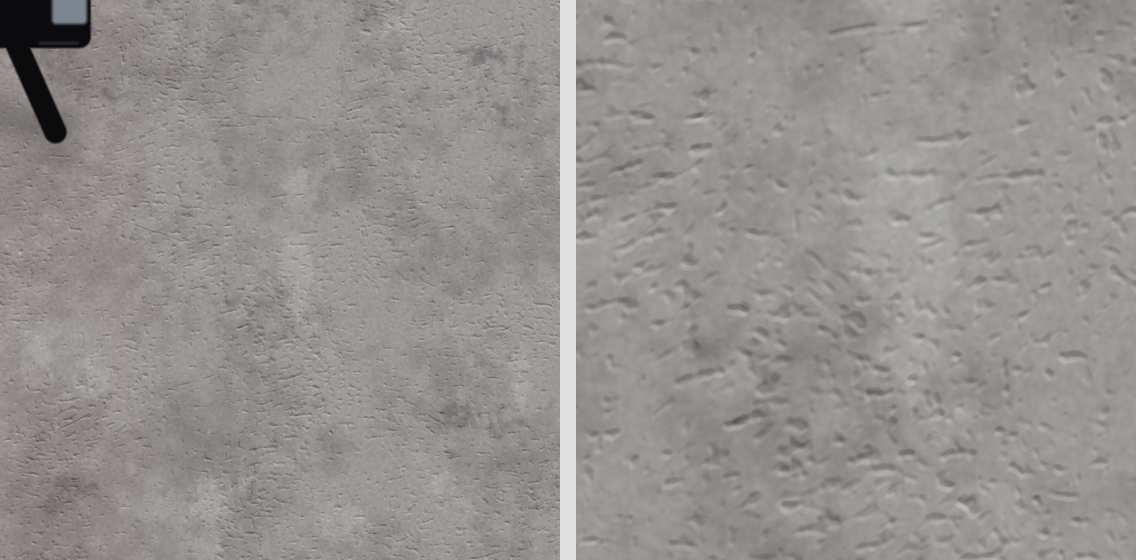
Left, the full canvas; right, a detail of the centre.
A Shadertoy shader for this texture:

```glsl
// Worn grey concrete floor with trowel marks, stains, pale patches and a dark chair leg.

const vec3 PALE_DUST = vec3(0.660, 0.660, 0.650);
const vec3 LIGHT_CEMENT = vec3(0.605, 0.592, 0.580);
const vec3 MID_CEMENT = vec3(0.550, 0.535, 0.523);
const vec3 DARK_CEMENT = vec3(0.480, 0.462, 0.455);
const vec3 STAIN = vec3(0.395, 0.372, 0.385);
const vec3 BLACK_PLASTIC = vec3(0.045, 0.045, 0.050);
const vec3 GLOSS = vec3(0.56, 0.61, 0.66);
const int SCRATCH_COUNT = 16;

vec2 hash2(vec2 p) {
    vec3 q = fract(p.xyx * vec3(0.1031, 0.1030, 0.0973));
    q += dot(q, q.yzx + 33.33);
    return fract((q.xx + q.yz) * q.zy);
}

float cornerSlope(vec2 cell, vec2 offset) {
    float angle = 6.2832 * hash2(cell).x;
    return dot(vec2(cos(angle), sin(angle)), offset);
}

// Gradient noise, roughly -0.7 to 0.7
float gradientNoise(vec2 p) {
    vec2 i = floor(p), f = fract(p), e = vec2(0.0, 1.0);
    vec2 u = f * f * f * (f * (f * 6.0 - 15.0) + 10.0);
    return mix(mix(cornerSlope(i, f), cornerSlope(i + e.yx, f - e.yx), u.x),
               mix(cornerSlope(i + e.xy, f - e.xy), cornerSlope(i + e.yy, f - e.yy), u.x), u.y);
}

float fbm(vec2 p) {
    float sum = 0.0, gain = 0.6;
    for (int i = 0; i < 5; i++) {
        sum += gain * gradientNoise(p);
        p = mat2(1.6, 1.2, -1.2, 1.6) * p + 17.3;
        gain *= 0.55;
    }
    return sum;
}

// Short trowel pits, bent along a slowly turning direction
float pits(vec2 p, float density) {
    vec2 bend = vec2(gradientNoise(p * 7.0 + 40.0), gradientNoise(p * 6.0 + 80.0));
    vec2 q = p + 0.035 * bend;
    float drag = gradientNoise(q * vec2(58.0, 125.0)) + 0.35 * gradientNoise(p * 170.0 + 7.0);
    float dots = gradientNoise(q * vec2(100.0, 130.0) + 31.0);
    float threshold = 0.24 - 0.25 * density;
    return smoothstep(threshold, threshold + 0.34, drag)
         + 0.7 * smoothstep(threshold, threshold + 0.32, dots);
}

float segmentDistance(vec2 p, vec2 a, vec2 b) {
    vec2 pa = p - a, ba = b - a;
    return length(pa - ba * clamp(dot(pa, ba) / dot(ba, ba), 0.0, 1.0));
}

float boxDistance(vec2 p, vec2 center, vec2 halfSize, float radius) {
    vec2 d = abs(p - center) - halfSize + radius;
    return length(max(d, 0.0)) + min(max(d.x, d.y), 0.0) - radius;
}

float cover(float distance, float softness) {
    return 1.0 - smoothstep(-softness, softness, distance);
}

// Dark grooves with a lit lower lip: negative is dark, positive is light
float scratches(vec2 p) {
    float shade = 0.0;
    p += 0.006 * vec2(gradientNoise(p * 24.0), gradientNoise(p * 24.0 + 9.0));
    for (int i = 0; i < SCRATCH_COUNT; i++) {
        vec2 start = hash2(vec2(float(i) + 3.0, 12.0));
        vec2 shape = hash2(vec2(float(i) + 7.0, 51.0));
        float angle = (shape.x - 0.5) * 1.5;
        vec2 end = start + (0.04 + 0.09 * shape.y) * vec2(cos(angle), sin(angle));
        float groove = cover(segmentDistance(p, start, end) - 0.0008, 0.0018);
        float lip = cover(segmentDistance(p + vec2(0.0, 0.0035), start, end) - 0.0008, 0.0022);
        float wear = smoothstep(-0.25, 0.2, gradientNoise(p * 38.0 + float(i)));
        shade += wear * (0.5 * lip - groove);
    }
    return shade;
}

vec3 concrete(vec2 p) {
    // Broad cement tone
    float tone = fbm(p * 4.0 + 5.0) + 0.55 * fbm(p * 26.0) + 0.10 * (p.x + p.y - 1.0);
    vec3 color = mix(MID_CEMENT, LIGHT_CEMENT, smoothstep(-0.22, 0.22, tone));
    color = mix(color, DARK_CEMENT, 0.65 * smoothstep(0.12, 0.55, -tone));
    color += vec3(0.008, -0.004, -0.003) * smoothstep(0.5, 0.0, p.x);

    // Ragged dark stains, mostly near the top, and dusty upright patches
    float ragged = 0.30 * fbm(p * 38.0 + 60.0);
    float stain = fbm(p * vec2(4.2, 5.5) + 23.0) + ragged + 0.14 * smoothstep(0.6, 0.95, p.y);
    color = mix(color, STAIN, 0.60 * smoothstep(0.27, 0.50, stain));
    float dust = fbm(p * vec2(6.5, 4.5) + 71.0) + ragged - 0.12 * smoothstep(0.6, 0.9, p.y);
    color = mix(color, PALE_DUST, 0.70 * smoothstep(0.18, 0.40, dust));

    // Embossed pits, fine grain and scratches
    float density = gradientNoise(p * 5.0 + 14.0) - 0.15 * smoothstep(0.6, 1.0, p.y);
    float depth = pits(p, density);
    float lit = pits(p + vec2(0.0012, 0.0032), density) - depth;
    float grain = gradientNoise(p * 125.0) + 0.8 * gradientNoise(p * 230.0);
    return color + 0.075 * lit - 0.036 * depth + 0.036 * grain + 0.14 * scratches(p) + 0.006;
}

// Glossy seat corner and slanted leg
vec3 addChair(vec3 color, vec2 p) {
    float leg = segmentDistance(p, vec2(0.012, 0.960), vec2(0.099, 0.764)) - 0.020;
    float seat = boxDistance(p, vec2(0.06, 0.98), vec2(0.102, 0.066), 0.02);
    float shadow = segmentDistance(p, vec2(-0.02, 0.80), vec2(0.09, 0.765));
    color *= 1.0 - 0.22 * smoothstep(0.08, 0.0, shadow);
    color = mix(color, BLACK_PLASTIC, cover(min(leg, seat), 0.003));
    float shine = boxDistance(p, vec2(0.124, 0.982), vec2(0.031, 0.025), 0.008);
    float rim = boxDistance(p, vec2(0.105, 0.923), vec2(0.035, 0.002), 0.002);
    color = mix(color, GLOSS, 0.85 * cover(shine, 0.005));
    return mix(color, GLOSS, 0.25 * cover(rim, 0.004));
}

void mainImage(out vec4 fragColor, in vec2 fragCoord) {
    vec2 p = fragCoord / iResolution.y;
    fragColor = vec4(clamp(addChair(concrete(p), p), 0.0, 1.0), 1.0);
}
```
